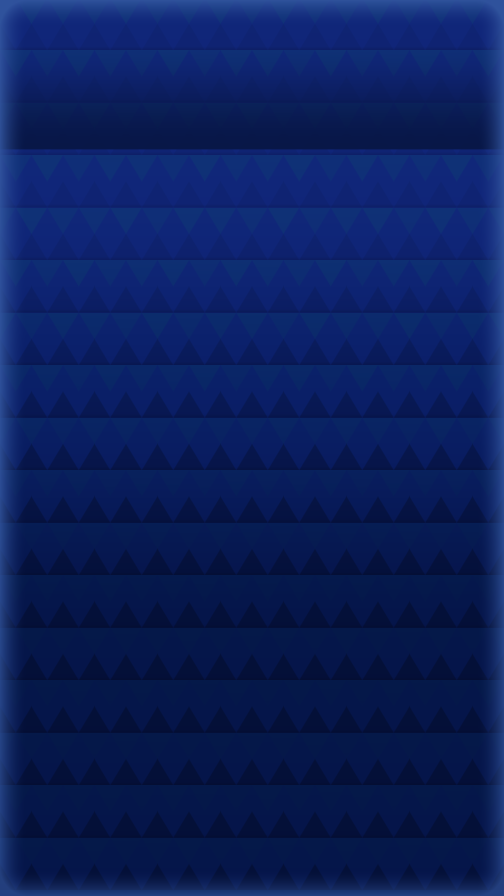
This background is drawn by a Shadertoy shader. Its source:

```glsl
const float COLUMNS = 16.0;          // triangles across the width
const float ROW_HEIGHT = 0.0586;     // in canvas heights
const float ROW_START = 0.0560;      // first row line, measured from the top
const float HEADER_TOP = 0.045;
const float HEADER_END = 0.1667;
const float GLOW_WIDTH = 0.052;      // in canvas widths
const float CORNER_RADIUS = 0.055;
const float LIGHT_AMOUNT = 0.85;
const float DARK_AMOUNT = 0.24;
const float SEAM_AMOUNT = 0.10;

const vec3 UPPER_BLUE = vec3(0.062, 0.150, 0.475);
const vec3 MIDDLE_BLUE = vec3(0.038, 0.122, 0.405);
const vec3 LOWER_BLUE = vec3(0.020, 0.085, 0.290);
const vec3 HEADER_SHADE = vec3(0.030, 0.090, 0.280);
const vec3 TEAL_TINT = vec3(-0.004, 0.046, -0.012);
const vec3 RIM_LIGHT = vec3(0.200, 0.340, 0.630);

// Vertical colour ramp; depth runs from 0 at the top to 1 at the bottom
vec3 backdrop(float depth) {
    vec3 color = mix(UPPER_BLUE, MIDDLE_BLUE, smoothstep(0.22, 0.46, depth));
    return mix(color, LOWER_BLUE, smoothstep(0.42, 0.70, depth));
}

// Distance from the middle of the nearest column: 0 at centre, 1 at its side
float columnDistance(float x) {
    return 2.0 * abs(fract(x + 0.5) - 0.5);
}

float triangleMask(float across, float fromBase, float blur) {
    return smoothstep(-blur, blur, 1.0 - 2.0 * fromBase - across);
}

// Signed distance to the rounded frame, in canvas widths
float frameDistance(vec2 uv, float aspect) {
    vec2 halfSize = vec2(0.5, 0.5 * aspect);
    vec2 q = abs((uv - 0.5) * vec2(1.0, aspect)) - halfSize + CORNER_RADIUS;
    return length(max(q, 0.0)) + min(max(q.x, q.y), 0.0) - CORNER_RADIUS;
}

void mainImage(out vec4 fragColor, in vec2 fragCoord) {
    vec2 uv = fragCoord / iResolution.xy;
    float depth = 1.0 - uv.y;
    float pixel = 1.0 / iResolution.y;
    vec3 color = backdrop(depth);

    // Header band with a hard lower edge
    float inHeader = 1.0 - smoothstep(-pixel, pixel, depth - HEADER_END);
    float headerFade = smoothstep(HEADER_TOP, HEADER_END, depth) * inHeader;
    color = mix(color, HEADER_SHADE, headerFade);

    // Rows of facets: pale ones hang in staggered rows, dark ones stand below
    float row = (depth - ROW_START) / ROW_HEIGHT;
    float t = fract(row);
    float x = uv.x * COLUMNS;
    float stagger = 0.5 * mod(floor(row) + 1.0, 2.0);
    float blur = 2.0 * COLUMNS / iResolution.x;
    float hanging = triangleMask(columnDistance(x + stagger), t, blur);
    float standing = triangleMask(columnDistance(x), 1.0 - t, blur);

    float pattern = 1.0 - 0.9 * headerFade;
    float paleness = mix(1.0, 0.22, smoothstep(0.25, 0.68, depth));
    float darkness = mix(0.25, 1.0, smoothstep(0.20, 0.58, depth));
    float shimmer = 0.85 + 0.15 * sin(floor(x + stagger + 0.5) * 2.4 + floor(row) * 1.7);
    color += TEAL_TINT * LIGHT_AMOUNT * hanging * paleness * shimmer * pattern;
    color *= 1.0 - DARK_AMOUNT * standing * darkness * pattern;

    // Soft shading within each row and a thin seam at its foot
    color += TEAL_TINT * 0.22 * (0.5 - t) * pattern;
    float seam = smoothstep(0.92, 1.0, t) * (1.0 - smoothstep(1.0 - blur * 0.2, 1.0, t));
    color *= 1.0 - SEAM_AMOUNT * seam * pattern;

    // Pale rim around the canvas, weaker at the foot
    float inside = -frameDistance(uv, iResolution.y / iResolution.x);
    float glow = pow(1.0 - clamp(inside / GLOW_WIDTH, 0.0, 1.0), 1.8);
    glow *= 0.88 - 0.22 * smoothstep(0.35, 1.0, depth);
    color = mix(color, RIM_LIGHT, glow);

    fragColor = vec4(clamp(color, 0.0, 1.0), 1.0);
}
```
